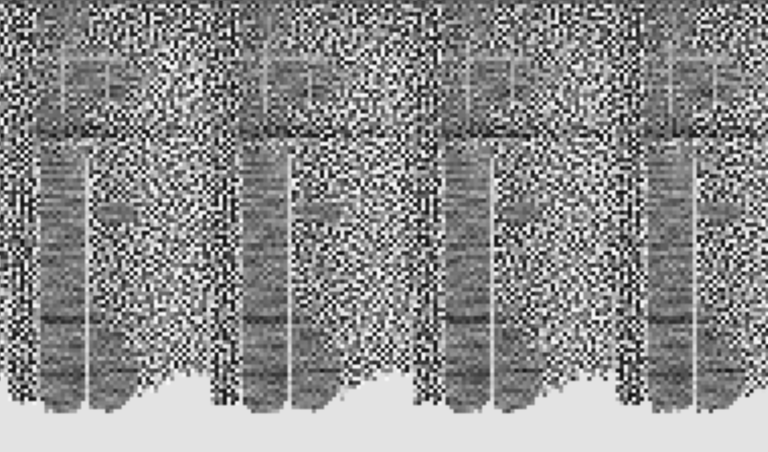
Give the GLSL for this pattern, as a Shadertoy shader.

```glsl
#define CELLS_ACROSS 189.6
#define TILE 50.0
#define PAPER 0.89
#define COLUMN_TONE 0.46
#define SPECKLE_TONE 0.59
#define SPECKLE_CONTRAST 1.15
#define CALM_CONTRAST 0.24
#define STREAK_DEPTH 0.34
#define TILE_VARIATION 0.22
#define EDGE_SOFTNESS 0.8

float hash(vec2 p) {
    vec3 q = fract(p.xyx * vec3(0.1031, 0.1030, 0.0973));
    q += dot(q, q.yzx + 33.33);
    return fract((q.x + q.y) * q.z);
}

vec2 gradientAt(vec2 p) {
    float angle = 6.2832 * hash(p + 71.0);
    return vec2(cos(angle), sin(angle));
}

float gradientNoise(vec2 p) {
    vec2 i = floor(p), f = p - i;
    vec2 w = f * f * f * (f * (f * 6.0 - 15.0) + 10.0);
    vec2 e = vec2(1.0, 0.0);
    float low = mix(dot(gradientAt(i), f), dot(gradientAt(i + e), f - e), w.x);
    float high = mix(dot(gradientAt(i + e.yx), f - e.yx), dot(gradientAt(i + 1.0), f - 1.0), w.x);
    return mix(low, high, w.y);
}

float band(float x, float a, float b) {
    return step(a, x) * step(x, b);
}

float patchMask(vec2 p, vec2 center, vec2 radius) {
    return 1.0 - smoothstep(0.6, 1.2, length((p - center) / radius));
}

// Random value shared by all tiles, replaced in a few cells
float tileHash(vec2 cell) {
    vec2 local = vec2(mod(cell.x, TILE), cell.y);
    return hash(cell + 313.0) < TILE_VARIATION ? hash(cell + 517.0) : hash(local);
}

// Fine grain in which neighbours tend to alternate
float grain(vec2 cell) {
    vec2 e = vec2(1.0, 0.0);
    return tileHash(cell) - 0.25 * (tileHash(cell + e) + tileHash(cell - e)
        + tileHash(cell + e.yx) + tileHash(cell - e.yx));
}

// Row at which each column of the tile ends
float hemRow(float u) {
    if (u < 2.0) return 92.0;
    if (u < 9.0) return 99.0;
    if (u < 21.0) return 101.3 - 4.0 * pow(abs(u - 14.8) / 5.8, 4.0);
    if (u < 22.0) return 98.0;
    if (u < 33.0) return 101.0 - 5.0 * pow((u - 22.0) / 11.0, 4.0);
    return mix(97.0, 92.0, smoothstep(33.0, 46.0, u)) + 0.8 * sin(u * 1.7);
}

float cellTone(vec2 cell) {
    float u = mod(cell.x, TILE), row = cell.y;
    float tile = floor(cell.x / TILE);
    vec2 p = vec2(u, row);
    if (row > hemRow(u) + 1.2 * (hash(cell) - 0.5)) return PAPER;

    // Calm areas: two pillars and soft islands
    float drift = gradientNoise(vec2(u * 0.16, row * 0.13) + tile * 0.07);
    float pillar = band(u, 10.0, 20.0) * smoothstep(28.0, 42.0, row);
    float foot = band(u, 22.0, 33.0) * smoothstep(70.0, 90.0, row + (27.0 - u) * 1.6);
    float calm = max(pillar, foot);
    calm = max(calm, 0.85 * patchMask(p, vec2(25.0, 19.0), vec2(13.0, 7.0)));
    calm = max(calm, patchMask(p, vec2(28.0, 52.0), vec2(6.0, 3.0)));
    calm = max(calm, 0.7 * band(u, 9.0, 20.0) * (1.0 - step(40.0, row)));
    calm = clamp(calm + 0.35 * drift * (1.0 - pillar), 0.0, 1.0);

    // Speckle, brighter on the open right side
    float open = smoothstep(28.0, 39.0, u) * smoothstep(4.0, 16.0, row);
    float tone = mix(SPECKLE_TONE - 0.08 + 0.11 * open, COLUMN_TONE, calm);
    tone += mix(SPECKLE_CONTRAST, CALM_CONTRAST, calm) * grain(cell);

    // Horizontal streaks and cross bands
    float streak = gradientNoise(vec2(u * 0.13 + tile * 0.1, row * 0.73 + 0.2));
    tone += STREAK_DEPTH * streak * (0.3 + 0.7 * calm);
    float cross = band(row, 31.0, 33.0) * band(u, 9.0, 48.0);
    tone -= 0.16 * cross + 0.14 * calm * (band(row, 60.0, 60.0)
        + band(row, 78.0, 79.0) + band(row, 91.0, 92.0));
    tone += 0.2 * band(row, 35.0, 35.0) * band(u, 9.0, 32.0);

    // Dashed columns
    float dashes = band(u, 2.0, 8.0);
    tone += dashes * (0.16 * cos(3.14159 * u) - 0.06);

    // Thin light rules
    float seam = band(u, 21.0, 21.0) * band(row, 39.0, 100.0);
    float stitch = band(u, 9.0, 9.0) * step(36.0, row) * mod(row, 2.0);
    float upper = band(u, 15.0, 15.0) * band(row, 10.0, 27.0)
        + band(u, 26.0, 26.0) * band(row, 17.0, 25.0);
    float lintel = band(row, 14.0, 14.0) * band(u, 15.0, 30.0);
    float border = band(u, 1.0, 1.0) * step(72.0, row);
    tone = mix(tone, 0.88, max(0.85 * seam, max(0.7 * stitch, 0.55 * max(upper, max(lintel, border)))));
    tone = mix(tone, 0.32, 0.65 * (1.0 - step(1.0, row)));
    return clamp(tone, 0.08, 0.97);
}

void mainImage(out vec4 fragColor, in vec2 fragCoord) {
    float scale = CELLS_ACROSS / iResolution.x;
    vec2 pos = vec2(fragCoord.x, iResolution.y - fragCoord.y) * scale - 0.5;
    vec2 cell = floor(pos), f = pos - cell;
    float halfEdge = 0.5 * clamp(max(EDGE_SOFTNESS, scale), 0.01, 1.0);
    f = smoothstep(0.5 - halfEdge, 0.5 + halfEdge, f);

    // Blend the four nearest cells
    float top = mix(cellTone(cell), cellTone(cell + vec2(1, 0)), f.x);
    float below = mix(cellTone(cell + vec2(0, 1)), cellTone(cell + 1.0), f.x);
    fragColor = vec4(vec3(mix(top, below, f.y)), 1.0);
}
```
